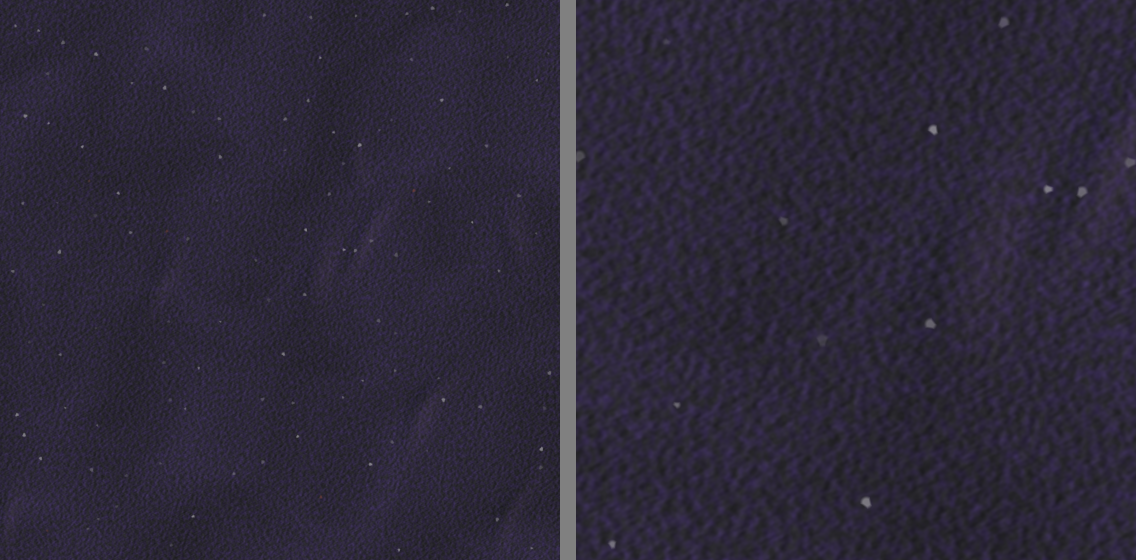
Left: the whole. Right: its middle third, enlarged.
Give the GLSL for this texture, as a Shadertoy shader.

```glsl
const vec3 CHARCOAL = vec3(0.154, 0.150, 0.169);
const vec3 VIOLET = vec3(0.197, 0.159, 0.286);
const vec3 LILAC_SHEEN = vec3(0.060, 0.042, 0.062);
const vec3 PALE_FLECK = vec3(0.53, 0.52, 0.55);
const vec3 RUST_FLECK = vec3(0.46, 0.25, 0.22);

vec2 hash2(vec2 p) {
    vec3 q = fract(p.xyx * vec3(0.1031, 0.1030, 0.0973));
    q += dot(q, q.yzx + 33.33);
    return fract((q.xx + q.yz) * q.zy);
}

vec2 rotate(vec2 p, float angle) {
    float c = cos(angle), s = sin(angle);
    return vec2(c * p.x + s * p.y, c * p.y - s * p.x);
}

float cornerSlope(vec2 cell, vec2 corner, vec2 f) {
    float angle = 6.2832 * hash2(cell + corner).x;
    return dot(vec2(cos(angle), sin(angle)), f - corner);
}

float gradientNoise(vec2 p) {
    vec2 cell = floor(p), f = p - cell;
    vec2 u = f * f * f * (f * (f * 6.0 - 15.0) + 10.0);
    float low = mix(cornerSlope(cell, vec2(0, 0), f), cornerSlope(cell, vec2(1, 0), f), u.x);
    float high = mix(cornerSlope(cell, vec2(0, 1), f), cornerSlope(cell, vec2(1, 1), f), u.x);
    return mix(low, high, u.y);
}

float fbm(vec2 p, int octaves) {
    float sum = 0.0, weight = 1.0;
    for (int i = 0; i < octaves; i++) {
        sum += weight * gradientNoise(p);
        p = rotate(p, 0.6) * 2.0 + 17.3;
        weight *= 0.5;
    }
    return sum;
}

// Height difference towards the light gives an embossed look.
float relief(vec2 p, vec2 toLight) {
    return fbm(p, 2) - fbm(p + toLight, 2);
}

// Broad, diagonal undulation of the sheet.
float undulation(vec2 uv) {
    vec2 p = rotate(uv, 0.85) * vec2(4.0, 6.0) + 41.0;
    p += 0.7 * gradientNoise(uv * 5.0 + 9.0);
    return fbm(p, 3);
}

// Soft ridge: lit on one flank, shaded on the other.
float crease(vec2 uv, vec2 center, float angle, float halfLength, float width) {
    vec2 p = rotate(uv - center, angle);
    float across = (p.x + 0.025 * gradientNoise(uv * 9.0)) / width;
    float along = p.y / halfLength;
    float lit = exp(-across * across);
    float shaded = exp(-(across + 1.7) * (across + 1.7));
    return (lit - 0.6 * shaded) * exp(-along * along);
}

float creases(vec2 uv) {
    float sum = 0.0;
    for (int i = 0; i < 8; i++) {
        vec2 center = hash2(vec2(float(i) * 7.0 + 3.0, 19.0));
        vec2 shape = hash2(vec2(float(i) * 5.0 + 2.0, 71.0));
        float angle = mix(0.2, -0.6, shape.x);
        float strength = mix(0.25, 0.7, shape.y * shape.y);
        sum += strength * crease(uv, center, angle, mix(0.04, 0.08, shape.x), 0.015);
    }
    return sum;
}

// Tiny angular flecks, one at most per cell; alpha holds coverage.
vec4 flecks(vec2 uv, float cells, float density, float pixel) {
    vec2 cell = floor(uv * cells);
    vec2 pick = hash2(cell + 113.0);
    vec2 kind = hash2(cell + 251.0);
    vec2 center = (cell + mix(vec2(0.1), vec2(0.9), hash2(cell + 57.0))) / cells;
    vec2 p = rotate(uv - center, 6.2832 * kind.x);
    float radius = mix(0.0027, 0.0046, pick.y);
    float dist = max(abs(p.x) * 1.3 + 0.5 * p.y, length(p)) - radius;
    float cover = 1.0 - smoothstep(-0.0020 - 0.5 * pixel, 0.5 * pixel, dist);
    float opacity = mix(0.25, 0.95, kind.y) * step(pick.x, density);
    vec3 color = mix(PALE_FLECK, RUST_FLECK, step(0.93, fract(kind.x * 13.0)));
    return vec4(color, cover * opacity);
}

void mainImage(out vec4 fragColor, in vec2 fragCoord) {
    vec2 uv = fragCoord / iResolution.y;
    float pixel = 1.0 / iResolution.y;

    // Fine grain and large shading
    float grain = relief(rotate(uv, 0.6) * vec2(140.0, 185.0), vec2(-0.38, 0.42));
    float folds = undulation(uv);
    float ridges = creases(uv);

    // Mottled dye
    float dye = fbm(uv * vec2(150.0, 125.0) + 77.0, 2);
    float tint = clamp(0.43 + 1.0 * dye + 0.15 * folds, 0.0, 1.1);
    vec3 color = mix(CHARCOAL, VIOLET, tint);
    color *= 1.0 + 0.25 * grain + 0.14 * folds;
    color += LILAC_SHEEN * ridges;

    // Scattered flecks
    vec4 fleck = flecks(uv, 16.0, 0.48, pixel);
    color = mix(color, fleck.rgb, fleck.a);

    fragColor = vec4(clamp(color, 0.0, 1.0), 1.0);
}
```
